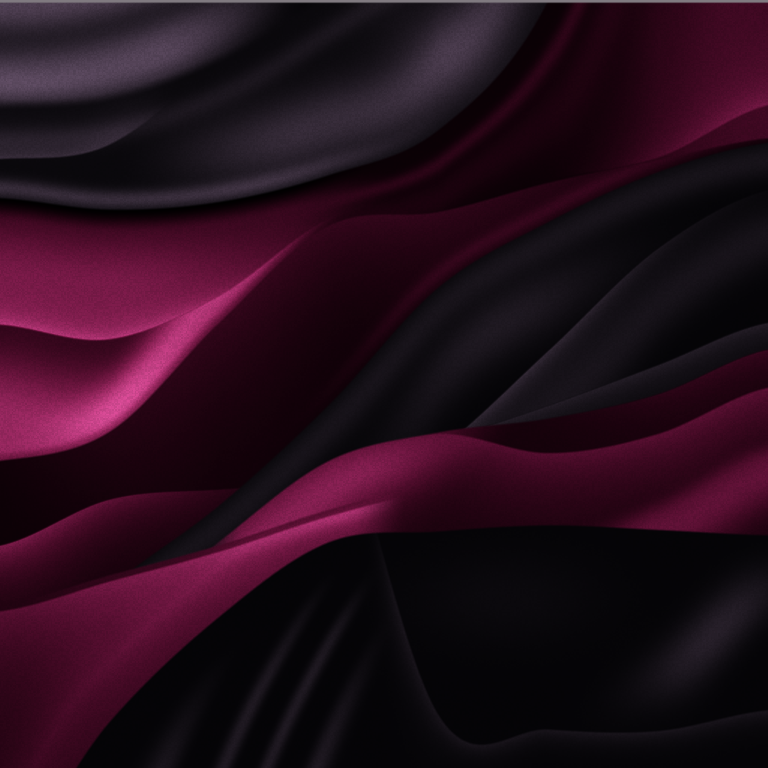
Reproduce this background procedurally as a WebGL 2 fragment shader.

```glsl
#version 300 es
precision highp float;
uniform vec2 u_resolution;
out vec4 fragColor;

// Signed distance below a smooth crease given by eight evenly spaced heights
float crease(vec2 p, vec4 a, vec4 b) {
  float h[8] = float[8](a.x, a.y, a.z, a.w, b.x, b.y, b.z, b.w);
  float t = clamp(p.x, 0.0, 0.9999) * 7.0;
  int i = int(t);
  float f = t - float(i);
  float y0 = h[i], y1 = h[i + 1];
  float m0 = 0.5 * (y1 - h[max(i - 1, 0)]);
  float m1 = 0.5 * (h[min(i + 2, 7)] - y0);
  float c2 = 3.0 * (y1 - y0) - 2.0 * m0 - m1;
  float c3 = 2.0 * (y0 - y1) + m0 + m1;
  float y = y0 + f * (m0 + f * (c2 + f * c3));
  float slope = 7.0 * (m0 + f * (2.0 * c2 + 3.0 * c3 * f));
  return (p.y - y) / sqrt(1.0 + slope * slope);
}

float edge(float d) { return smoothstep(-0.002, 0.002, d); }
float bump(float d, float w) { return exp(-d * d / (w * w)); }
// Light that starts at a crease and fades away on its positive side
float rim(float d, float w) { return edge(d) * exp(-max(d, 0.0) / w); }

float hash(vec2 c) {
  c = fract(c * vec2(0.1031, 0.1137));
  c += dot(c, c.yx + 33.33);
  return fract((c.x + c.y) * c.x * 7.0);
}

vec3 magenta(float l) { return l * vec3(1.0, 0.05 + 0.36 * l, 0.47 + 0.27 * l); }
vec3 charcoal(float l) { return vec3(0.018, 0.015, 0.025) + l * vec3(1.0, 0.8, 1.02); }

void main() {
  vec2 p = gl_FragCoord.xy / u_resolution;
  p.y = 1.0 - p.y;
  float x = p.x;

  // Wine cloth at the upper right
  float dGray = crease(p, vec4(0.258, 0.273, 0.263, 0.228), vec4(0.169, 0.0, -0.39, -0.8));
  float dBack = crease(p, vec4(0.4, 0.36, 0.32, 0.28), vec4(0.25, 0.232, 0.205, 0.137));
  float l = 0.04 + 0.2 * smoothstep(0.65, 1.0, x + 0.25 * (0.15 - p.y)) * smoothstep(0.0, 0.2, dGray);
  l += 0.12 * bump(dGray - 0.035, 0.009) + 0.06 * bump(dGray - 0.07, 0.02);
  l += 0.2 * rim(-dBack, 0.035) * smoothstep(0.7, 1.0, x);
  vec3 col = magenta(l);

  // Bright sheet at the left, with its inner crest and glowing ridge
  float dRidge = crease(p, vec4(0.6, 0.562, 0.42, 0.294), vec4(0.276, 0.238, 0.208, 0.18));
  float dInner = crease(p, vec4(0.423, 0.442, 0.385, 0.285), vec4(0.25, 0.2, 0.16, 0.1));
  float upper = 0.2 + 0.26 * smoothstep(0.0, 0.1, dGray) * smoothstep(0.45, 0.15, x);
  upper += 0.25 * rim(-dInner, 0.016) * smoothstep(0.42, 0.2, x);
  float lower = 0.2 + 0.38 * smoothstep(0.0, 0.12, dInner);
  lower += 0.5 * bump(dRidge + 0.028, 0.032) * smoothstep(0.0, 0.25, x) * smoothstep(0.46, 0.33, x);
  lower *= 1.0 - 0.3 * smoothstep(-0.014, 0.0, dRidge);
  l = mix(upper, lower, edge(dInner)) * smoothstep(0.0, 0.03, dGray);
  col = mix(col, magenta(l), smoothstep(0.52, 0.37, x));

  // Dark wine slope under the ridge
  float dBlack = crease(p, vec4(0.9, 0.765, 0.658, 0.527), vec4(0.374, 0.289, 0.224, 0.186));
  l = 0.04 + 0.16 * exp(-max(dRidge, 0.0) / 0.09) * smoothstep(-0.1, 0.35, x) * smoothstep(1.1, 0.45, x);
  l += 0.09 * bump(dBlack + 0.014, 0.01) * smoothstep(0.35, 0.6, x);
  col = mix(col, magenta(l), edge(dRidge));

  // Narrow pink strip at the left
  float dStrip = crease(p, vec4(0.71, 0.65, 0.637, 0.63), vec4(0.63));
  l = 0.07 + 0.4 * rim(dStrip, 0.04) * smoothstep(0.42, 0.0, x);
  col = mix(col, magenta(l), edge(dStrip));

  // Black diagonal cloth and its two overlapping folds
  float dFold = crease(p, vec4(0.9, 0.85, 0.75, 0.67), vec4(0.585, 0.456, 0.323, 0.247));
  float dHem = crease(p, vec4(0.8, 0.75, 0.68, 0.62), vec4(0.575, 0.528, 0.475, 0.42));
  l = 0.07 * bump(dBlack - 0.022, 0.022);
  l += 0.1 * bump(dBlack - 0.09, 0.04) * bump(x - 0.65, 0.14);
  float fold = 0.18 * rim(dFold, 0.018) * bump(x - 0.68, 0.2) + 0.07 * bump(dFold - 0.06, 0.035);
  l = mix(l, fold, edge(dFold) * smoothstep(0.54, 0.62, x));
  l = mix(l, 0.02 + 0.1 * rim(dHem, 0.02), edge(dHem) * smoothstep(0.58, 0.63, x));
  col = mix(col, charcoal(l), edge(dBlack));

  // Pink tongue flowing into the folds at the right
  float dTongue = crease(p, vec4(0.9, 0.82, 0.705, 0.6), vec4(0.563, 0.545, 0.513, 0.455));
  float dWave = crease(p, vec4(0.7, 0.66, 0.63, 0.6), vec4(0.565, 0.59, 0.565, 0.505));
  float dCurl = crease(p, vec4(0.9, 0.85, 0.8, 0.77), vec4(0.74, 0.71, 0.655, 0.58));
  float left = 0.22 + 0.3 * bump(dTongue - 0.035, 0.045);
  float right = 0.08 + 0.13 * rim(dTongue, 0.03) * smoothstep(0.65, 1.0, x);
  right += edge(dWave) * 0.24 * exp(-max(dWave, 0.0) / 0.06);
  right = mix(right, 0.1 + 0.27 * bump(dCurl - 0.035, 0.045), smoothstep(-0.02, 0.015, dCurl) * smoothstep(0.7, 0.85, x));
  l = mix(left, right, smoothstep(0.48, 0.66, x + 0.8 * (p.y - 0.58)));
  col = mix(col, magenta(l), edge(dTongue) * smoothstep(0.25, 0.32, x));

  // Broad pink sheet at the lower left
  float dSheet = crease(p, vec4(0.788, 0.749, 0.71, 0.664), vec4(0.63, 0.62, 0.62, 0.62));
  float dFloor = crease(p, vec4(1.13, 0.94, 0.803, 0.706), vec4(0.692, 0.684, 0.69, 0.697));
  l = 0.17 + 0.28 * rim(dSheet - 0.008, 0.07) + 0.12 * exp(-abs(dFloor + 0.05) / 0.04);
  l *= 0.75 + 0.25 * smoothstep(0.0, 0.2, x);
  l += 0.14 * bump(dSheet - 0.012, 0.012) * smoothstep(0.2, 0.45, x);
  col = mix(col, magenta(l), edge(dSheet) * smoothstep(0.53, 0.45, x));

  // Black cloth along the bottom: fanned pleats, a curl and a soft sheen
  float fan = x - 0.42 * (1.0 - p.y) - 0.5 * (1.0 - p.y) * (1.0 - p.y);
  float pleat = pow(0.5 + 0.5 * sin(fan * 75.0 + 2.0 * sin(fan * 19.0)), 3.0);
  l = 0.1 * pleat * smoothstep(0.03, 0.12, dFloor) * smoothstep(0.52, 0.4, x);
  float dBowl = crease(p, vec4(0.1, 0.2, 0.3, 0.5), vec4(0.932, 0.95, 0.952, 0.925));
  float dSheen = crease(p, vec4(1.2, 1.15, 1.1, 1.05), vec4(0.98, 0.92, 0.85, 0.745));
  l += 0.08 * rim(dBowl, 0.014) * smoothstep(0.47, 0.53, x);
  l += 0.13 * bump(dSheen - 0.025, 0.035) * bump(x - 0.93, 0.09);
  l += 0.025 * bump(p.y - 0.78, 0.06) * bump(x - 0.66, 0.12);
  col = mix(col, charcoal(l), edge(dFloor));

  // Grey satin at the upper left
  float dTop = crease(p, vec4(0.137, 0.126, 0.075, -0.01), vec4(-0.1, -0.2, -0.3, -0.4));
  float dLip = crease(p, vec4(0.207, 0.188, 0.07, -0.1), vec4(-0.2, -0.3, -0.4, -0.5));
  l = 0.02 + 0.17 * bump(dGray + 0.065, 0.045) * smoothstep(0.15, 0.4, x);
  l += 0.17 * bump(dGray + 0.013, 0.012) * smoothstep(0.62, 0.3, x);
  l += 0.08 * bump(x - 0.58, 0.08) * bump(p.y - 0.06, 0.07);
  l += 0.18 * rim(-dLip, 0.022) * smoothstep(0.23, 0.12, x) + 0.06 * bump(dTop - 0.045, 0.015);
  float swirl = 0.2 + 0.08 * sin(70.0 * (p.y + 0.9 * x * x) + 1.0) + 0.1 * bump(dTop + 0.02, 0.02);
  l = mix(l, swirl * smoothstep(0.42, 0.2, x), smoothstep(0.008, -0.008, dTop));
  col = mix(col, charcoal(l), edge(-dGray));

  // Woven grain and the pale hairline on top
  col *= 0.94 + 0.12 * hash(floor(p * 512.0));
  col = mix(col, vec3(0.5, 0.48, 0.5), smoothstep(0.005, 0.002, p.y));
  fragColor = vec4(col, 1.0);
}
```
